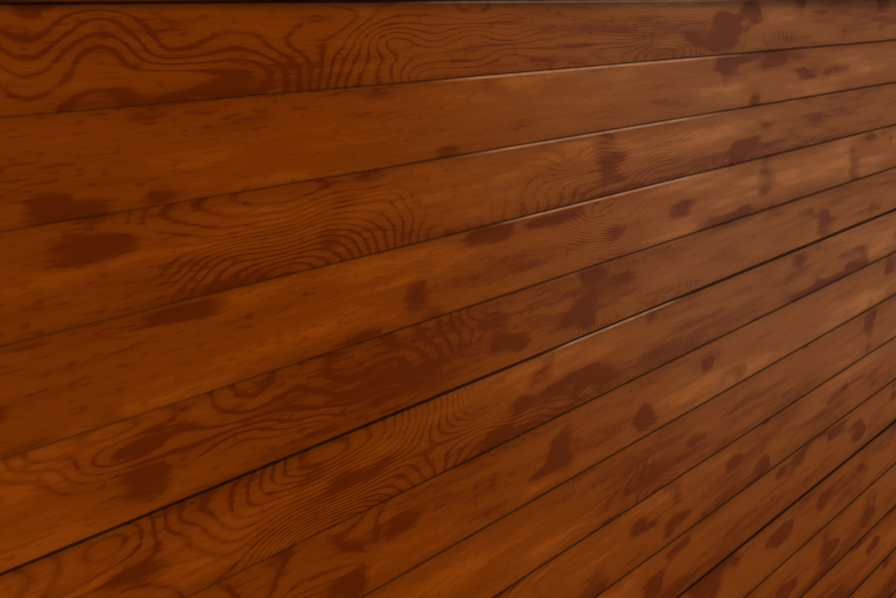
Reproduce this texture procedurally as a Shadertoy shader.

```glsl
// Varnished wooden boards receding to the right, with grooves, grain and a soft glare.
#define VANISH vec2(2.38, 1.01)   // vanishing point, in canvas heights
#define BOARD 0.191               // board height at the left edge
#define FIRST 0.016               // offset of the top groove
#define GROOVE 0.0021             // half width of a groove
#define JOINT_EVERY 5.0           // every n-th groove is a deep joint
#define RING_COUNT 22.0           // density of the arched grain
#define DARK vec3(0.34, 0.115, 0.008)
#define MID vec3(0.445, 0.18, 0.01)
#define LIGHT vec3(0.545, 0.24, 0.025)
#define HAZE vec3(0.045, 0.105, 0.155)
#define SHINE vec3(0.69, 0.49, 0.38)

float hash(vec2 p) {
    vec3 q = fract(vec3(p.xyx) * 0.1031);
    q += dot(q, q.yzx + 33.33);
    return fract((q.x + q.y) * q.z);
}

float noise(vec2 p) {
    vec2 i = floor(p), f = fract(p);
    f = f * f * (3.0 - 2.0 * f);
    return mix(mix(hash(i), hash(i + vec2(1, 0)), f.x),
               mix(hash(i + vec2(0, 1)), hash(i + vec2(1, 1)), f.x), f.y);
}

float fbm(vec2 p) {
    float sum = 0.0, amp = 0.5;
    for (int i = 0; i < 4; i++) {
        sum += amp * noise(p);
        p = p * 2.03 + 17.3;
        amp *= 0.5;
    }
    return sum / 0.9375;
}

// Brightness of the wood: 0 dark, 0.5 middle, 1 light
float woodTone(vec2 g, float board, float detail) {
    g += vec2(hash(vec2(board, 3.0)) * 40.0, board * 7.0);

    // Broad streaks and fine fibres
    float tone = 0.54 + 1.2 * (fbm(g * vec2(1.3, 9.0)) - 0.5);
    tone += 0.45 * (fbm(g * vec2(6.0, 55.0)) - 0.5);
    tone += 0.16 * (hash(vec2(board, 9.0)) - 0.5);

    // Arched growth rings in patches
    float field = noise(g * vec2(1.8, 5.0)) + 0.14 * noise(g * vec2(7.0, 19.0));
    float ring = pow(0.5 + 0.5 * sin(6.2832 * RING_COUNT * field), 3.0);
    float patchMask = smoothstep(0.5, 0.72, noise(g * vec2(1.7, 6.0) + 51.0));
    tone -= 0.38 * ring * patchMask * detail;

    // Smoky knots
    float knot = noise(g * vec2(5.0, 13.0) + 23.0) * 0.8 + noise(g * vec2(13.0, 31.0)) * 0.2;
    tone -= 0.5 * smoothstep(0.66, 0.86, knot);

    // Short pores
    float pores = noise(g * vec2(42.0, 190.0));
    return tone - 0.2 * smoothstep(0.55, 0.95, pores) * detail;
}

void mainImage(out vec4 fragColor, in vec2 fragCoord) {
    vec2 p = fragCoord / iResolution.y;
    float px = 1.0 / iResolution.y;

    // Perspective: lines through the vanishing point become board rows
    float depth = max((VANISH.x - p.x) / VANISH.x, 0.05);
    vec2 g = vec2(VANISH.x * (1.0 / depth - 1.0), (VANISH.y - p.y) / depth);
    float row = (g.y - FIRST) / BOARD;
    float detail = smoothstep(0.3, 0.85, depth);

    // Wood colour with large-scale shading
    float tone = woodTone(g, floor(row), detail);
    tone -= 0.22 * smoothstep(0.6, 1.0, p.y) * (1.0 - smoothstep(0.2, 0.8, p.x));
    tone -= 0.18 * smoothstep(0.9, 1.5, p.x) * smoothstep(0.5, 0.0, p.y);
    tone = clamp(tone, 0.0, 1.0);
    vec3 col = mix(DARK, MID, smoothstep(0.0, 0.5, tone));
    col = mix(col, LIGHT, smoothstep(0.5, 1.0, tone));

    // Glare over the right, fading towards the lower corner
    float glare = smoothstep(0.5, 1.3, p.x + 0.12 * (p.y - 0.5));
    glare *= mix(0.35, 1.0, smoothstep(0.0, 0.55, p.y));
    col += HAZE * glare * (0.8 + 0.4 * tone);

    // Grooves: dist is positive below the line
    float line = floor(row + 0.5);
    float dist = (row - line) * BOARD * depth;
    float joint = 1.0 - step(0.5, mod(line, JOINT_EVERY));
    float width = GROOVE * mix(0.8, 1.1, depth) * mix(0.8, 1.1, joint);
    float cut = 1.0 - smoothstep(width - 0.5 * px, width + px, abs(dist));
    float visible = mix(mix(0.22, 0.55, smoothstep(0.3, 0.9, p.x)), 0.85, joint);
    float shade = exp(-abs(dist) / 0.009) * mix(0.14, 0.2, joint);
    col *= (1.0 - shade) * (1.0 - 0.62 * cut * visible);

    // Light caught on the lower lip, shorter on each lower groove
    float reach = max(0.31 - 0.038 * line, 0.001);
    float along = (p.x - 0.97 - 0.012 * line) / reach;
    float lit = (1.0 - smoothstep(0.55, 1.1, abs(along))) * step(-0.5, line) * step(line, 5.5);
    lit *= line == 4.0 ? 0.2 : 0.8;
    lit *= 0.75 + 0.25 * noise(vec2(p.x * 90.0, line));
    float lip = 1.0 - smoothstep(0.0, 0.0024 + px, abs(dist - 0.0026));
    col = mix(col, SHINE, lip * lit);

    // Dark rim along the top
    col *= mix(1.0, 0.72, smoothstep(0.975, 1.0, p.y));
    fragColor = vec4(clamp(col, 0.0, 1.0), 1.0);
}
```
